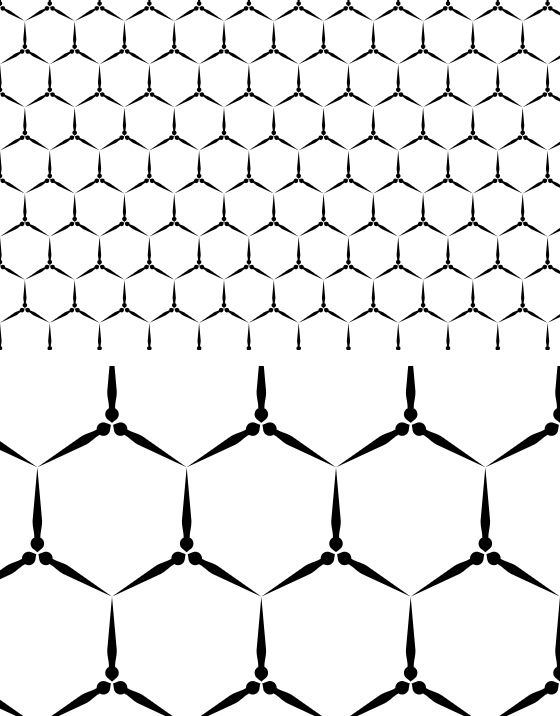
Top, the full canvas; bottom, a detail of the centre.
This pattern is drawn by a Shadertoy shader. Its source:

```glsl
// Black three-bladed rotors on a staggered triangular lattice, forming a honeycomb.
// Each pixel finds its nearest hub, folds onto one blade, and takes the coverage
// of a teardrop lobe joined to a long tapering spindle.

const float SQRT3 = 1.7320508;
const float ROTORS_PER_HEIGHT = 7.03125;      // horizontal pitches per canvas height
const vec2 HUB_ORIGIN = vec2(0.0, 0.4881);    // one hub, in canvas heights
const vec3 PAPER = vec3(1.0);
const vec3 INK = vec3(0.0);

// Blade dimensions, as fractions of the hub-to-tip length
const float LOBE_CENTER = 0.115;
const float LOBE_RADIUS = 0.078;
const float LOBE_APEX = 0.015;
const float NECK = 0.19;
const float NECK_HALF_WIDTH = 0.036;
const float BELLY_HALF_WIDTH = 0.072;

// Offset from the nearest hub; the hub-to-tip length is 1
vec2 nearestHub(vec2 p) {
    vec2 cell = vec2(SQRT3, 3.0);
    vec2 a = p - cell * round(p / cell);
    vec2 q = p - 0.5 * cell;
    vec2 b = q - cell * round(q / cell);
    return dot(a, a) < dot(b, b) ? a : b;
}

// Folds threefold symmetry: x runs along the blade, y is the distance off its axis
vec2 foldToBlade(vec2 p) {
    p.x = abs(p.x);
    vec2 mirror = vec2(0.5, -0.5 * SQRT3);
    p -= 2.0 * max(dot(p, mirror), 0.0) * mirror;
    return vec2(p.y, abs(p.x));
}

// Teardrop with its point at the origin and a round end centred on (reach, 0)
float teardrop(vec2 p, float reach, float radius) {
    float s = radius / reach;
    float c = sqrt(1.0 - s * s);
    float along = dot(p, vec2(c, s));
    if (along < 0.0) return length(p);
    if (along < reach * c) return dot(p, vec2(-s, c));
    return length(p - vec2(reach, 0.0)) - radius;
}

// Half width of the spindle: swells past the neck, then tapers to the tip
float spindleHalfWidth(float x) {
    float t = clamp((x - NECK) / (1.0 - NECK), 0.0, 1.0);
    return (1.0 - t) * mix(NECK_HALF_WIDTH, BELLY_HALF_WIDTH, smoothstep(0.0, 0.25, t));
}

float coverage(float d, float pixel) {
    return clamp(0.5 - d / pixel, 0.0, 1.0);
}

float bladeCoverage(vec2 p, float pixel) {
    float lobe = coverage(teardrop(p - vec2(LOBE_APEX, 0.0),
                                   LOBE_CENTER - LOBE_APEX, LOBE_RADIUS), pixel);
    // The difference of both edges keeps the thin tip fading smoothly
    float halfWidth = spindleHalfWidth(p.x);
    float spindle = coverage(p.y - halfWidth, pixel) - coverage(p.y + halfWidth, pixel);
    spindle *= coverage(LOBE_CENTER - p.x, pixel);
    return max(lobe, spindle);
}

void mainImage(out vec4 fragColor, in vec2 fragCoord) {
    float scale = ROTORS_PER_HEIGHT * SQRT3;   // blade lengths per canvas height
    vec2 p = (fragCoord / iResolution.y - HUB_ORIGIN) * scale;
    float pixel = scale / iResolution.y;

    float ink = bladeCoverage(foldToBlade(nearestHub(p)), pixel);
    fragColor = vec4(mix(PAPER, INK, ink), 1.0);
}
```
